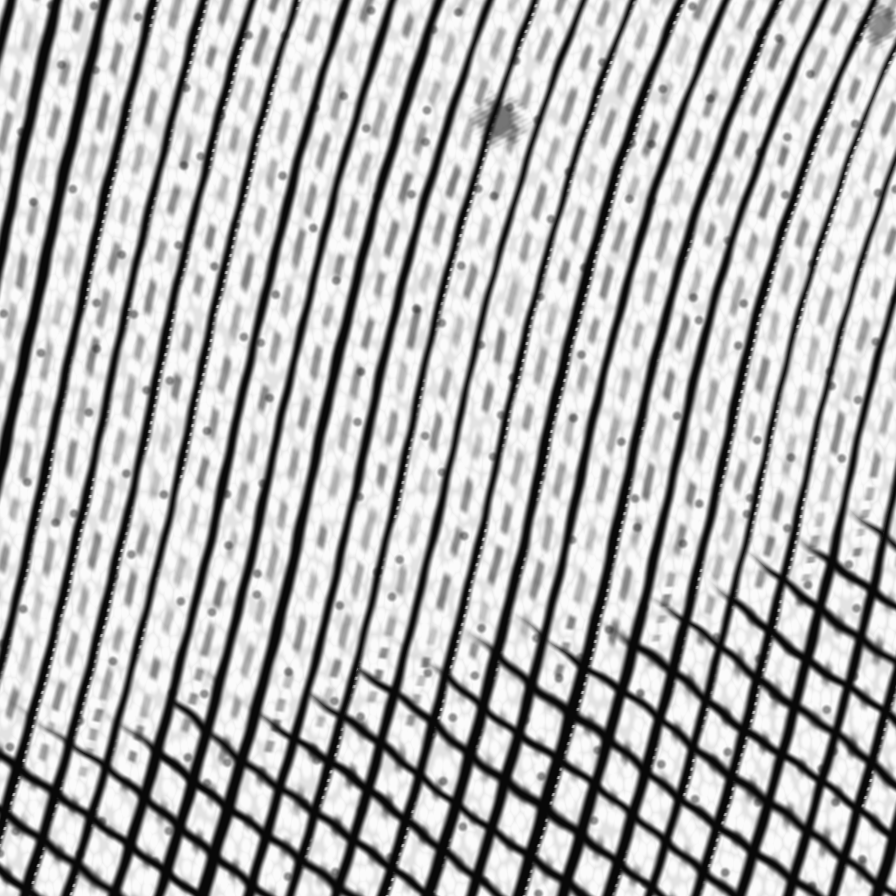
Give the GLSL for this pattern, as a WebGL 1 fragment shader.

```glsl
precision highp float;

uniform vec2 u_resolution;

const float TAU = 6.2831853;
const float LINE_SPACING = 0.05;
const float LINE_ANCHOR = 0.507;
const float LINE_HALF_WIDTH = 0.0042;
const float LEAN = 0.21;
const float TOP_BEND = 0.25;
const float BOTTOM_BEND = 0.10;
const float CROSS_SPACING = 0.065;
const float CROSS_SLOPE = 0.75;
const float CROSS_HALF_WIDTH = 0.0046;
const float FRINGE_PERIOD = 0.0095;
const float SOFTNESS = 0.0042;
const vec3 PAPER = vec3(0.985);
const vec3 INK = vec3(0.03);

float hash(vec2 p) {
  return fract(sin(dot(p, vec2(127.1, 311.7))) * 43758.5453);
}

// Distance to the nearest scattered point
float cellular(vec2 p) {
  vec2 cell = floor(p);
  float nearest = 2.0;
  for (int j = -1; j <= 1; j++) {
    for (int i = -1; i <= 1; i++) {
      vec2 c = cell + vec2(float(i), float(j));
      vec2 point = c + vec2(hash(c), hash(c + 17.3));
      nearest = min(nearest, length(p - point));
    }
  }
  return nearest;
}

float layeredSines(vec2 p) {
  return 0.5 * sin(p.x + 1.7 * sin(p.y * 0.6))
       + 0.3 * sin(p.y * 2.3 + p.x * 1.1)
       + 0.2 * sin(p.y * 5.1 - p.x * 2.7);
}

// Solid inside halfWidth, with a soft rim at least a pixel wide
float stroke(float dist, float halfWidth, float softness) {
  float rim = max(softness, 0.75 / u_resolution.y);
  return 1.0 - smoothstep(halfWidth - rim, halfWidth + rim, dist);
}

// Straightens the leaning, bending lines: one unit per line
float laneCoord(vec2 p) {
  float h = p.y - 0.5;
  float above = max(h, 0.0);
  float below = min(h, 0.0);
  float shift = LEAN * h + TOP_BEND * p.x * above * above - BOTTOM_BEND * below * below;
  return (p.x - shift - LINE_ANCHOR) / LINE_SPACING;
}

float smudge(vec2 p, vec2 center, float radius) {
  float ragged = 0.006 * layeredSines(p * 190.0);
  return 1.0 - smoothstep(0.3 * radius, radius, length(p - center) + ragged);
}

void main() {
  vec2 p = gl_FragCoord.xy / u_resolution.y;
  float wear = layeredSines(p * vec2(31.0, 23.0));
  float lane = laneCoord(p) + 0.025 * layeredSines(p * vec2(19.0, 27.0));
  float lineId = floor(lane + 0.5);
  float laneId = floor(lane);

  // Ragged upper limit of the crossed mesh
  float meshTop = 0.23 + 0.24 * p.x * p.x + 0.05 * (hash(vec2(laneId, 4.0)) - 0.5);
  float mesh = 1.0 - smoothstep(-0.10, 0.02, p.y - meshTop);

  // Long lines, each with its own weight and a slight offset
  float offset = 0.12 * (hash(vec2(lineId, 1.0)) - 0.5);
  float side = (lane - lineId - offset) * LINE_SPACING;
  float halfWidth = LINE_HALF_WIDTH + 0.0022 * hash(vec2(lineId, 2.0))
                  + 0.0009 * wear + 0.0010 * mesh - 0.0016 * p.x * p.y;
  float lineInk = stroke(abs(side), halfWidth, SOFTNESS);

  // Fine pale beads along one edge of some lines
  float beadWave = sin(TAU * p.y / FRINGE_PERIOD + lineId * 2.1);
  float beads = smoothstep(0.0, 0.8, beadWave) * stroke(abs(side - halfWidth * 0.8), 0.0016, 0.0016);
  float beaded = step(0.4, hash(vec2(lineId, 3.0))) * smoothstep(-0.4, 0.3, wear);
  lineInk *= 1.0 - 0.65 * beads * beaded;

  // Oblique lines closing the mesh
  float crossing = (p.y + CROSS_SLOPE * p.x) / CROSS_SPACING
                 + 0.10 * layeredSines(p * 24.0);
  float crossDist = abs(fract(crossing) - 0.5) * CROSS_SPACING / length(vec2(1.0, CROSS_SLOPE));
  float crossWidth = CROSS_HALF_WIDTH * (0.4 + 0.6 * mesh) + 0.0008 * wear;
  float crossInk = stroke(crossDist, crossWidth, SOFTNESS) * smoothstep(0.05, 0.7, mesh);

  // Grey dashes in the middle of each lane, centred in the mesh cells
  float along = crossing + 0.5 + (1.0 - mesh) * 3.0 * hash(vec2(laneId, 5.0)) + 0.5;
  vec2 dashId = vec2(laneId, floor(along));
  float dashSide = abs(lane - laneId - 0.5) * LINE_SPACING;
  float dashEnd = abs(fract(along) - 0.5);
  float dashLength = mix(0.24, 0.40, hash(dashId + 6.0)) * (1.0 - 0.35 * mesh);
  float dashInk = stroke(dashSide, 0.0045, 0.0035)
                * (1.0 - smoothstep(dashLength - 0.12, dashLength + 0.08, dashEnd));
  dashInk *= mix(0.22, 0.50, hash(dashId + 9.0));

  // Mottling, rare specks and two stains
  float mottle = 0.10 * smoothstep(0.25, 0.8, cellular(p * vec2(95.0, 55.0)));
  float specks = 0.45 * (1.0 - smoothstep(0.03, 0.10, cellular(p * 14.0)));
  float stains = 0.55 * smudge(p, vec2(0.557, 0.865), 0.034)
               + 0.45 * smudge(p, vec2(0.983, 0.972), 0.028);

  float light = (1.0 - lineInk) * (1.0 - crossInk) * (1.0 - dashInk);
  light *= (1.0 - mottle) * (1.0 - specks) * (1.0 - stains);
  gl_FragColor = vec4(mix(INK, PAPER, clamp(light, 0.0, 1.0)), 1.0);
}
```
